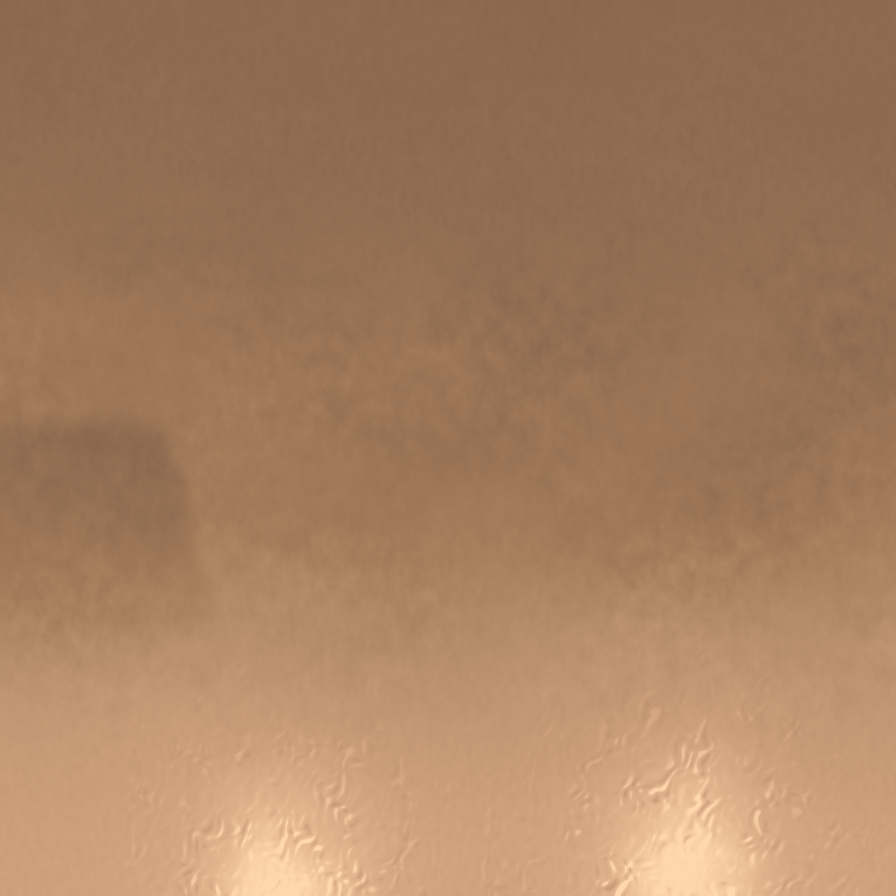
This texture is drawn by a WebGL 1 fragment shader. Its source:

```glsl
precision highp float;
// Warm tan satin surface lit from below: a vertical falloff, soft cloudy stains,
// a faint shadow at the left and two glossy glints broken up by sparse flecks.
// A single tone value is built from gradient noise, then coloured by a ramp.
uniform vec2 u_resolution;

// Colour ramp, dark to bright; each stop sits at its own red value
const vec3 UMBER = vec3(0.57, 0.43, 0.32);
const vec3 TAN   = vec3(0.64, 0.48, 0.35);
const vec3 SAND  = vec3(0.71, 0.55, 0.41);
const vec3 PEACH = vec3(0.80, 0.62, 0.48);
const vec3 CREAM = vec3(0.89, 0.71, 0.56);
const vec3 GLOW  = vec3(0.98, 0.82, 0.66);

// Lighting
const float AMBIENT = 0.550;
const float FLOOR_LIGHT = 0.255;
const float LIGHT_HEIGHT = 0.46;
const vec2 GLINT_LEFT = vec2(0.315, 0.0);
const vec2 GLINT_RIGHT = vec2(0.765, 0.03);
const vec2 GLINT_CORE = vec2(0.068, 0.105);
const vec2 GLINT_HALO = vec2(0.15, 0.16);
const float CORE_GAIN = 0.15;
const float HALO_GAIN = 0.055;

// Surface
const float CLOUD_GAIN = 0.040;
const float MOTTLE_GAIN = 0.026;
const float GRAIN_GAIN = 0.013;
const float FLECK_GAIN = 0.20;
const float SHADOW_GAIN = 0.070;
const float BAND_GAIN = 0.035;
const vec2 FLECK_SCALE = vec2(110.0, 72.0);

vec2 gradientAt(vec2 cell) {
  vec3 p = fract(vec3(cell.xyx) * vec3(0.1031, 0.1030, 0.0973));
  p += dot(p, p.yzx + 33.33);
  float angle = 6.28318 * fract((p.x + p.y) * p.z);
  return vec2(cos(angle), sin(angle));
}

// Gradient noise, roughly -0.7 to 0.7
float noise(vec2 p) {
  vec2 cell = floor(p);
  vec2 f = p - cell;
  vec2 w = f * f * f * (f * (f * 6.0 - 15.0) + 10.0);
  vec2 e = vec2(1.0, 0.0);
  float low = mix(dot(gradientAt(cell), f),
                  dot(gradientAt(cell + e.xy), f - e.xy), w.x);
  float high = mix(dot(gradientAt(cell + e.yx), f - e.yx),
                   dot(gradientAt(cell + e.xx), f - e.xx), w.x);
  return mix(low, high, w.y);
}

float fbm(vec2 p) {
  float sum = 0.0;
  float gain = 1.0;
  for (int i = 0; i < 4; i++) {
    sum += gain * noise(p);
    p = mat2(1.6, 1.2, -1.2, 1.6) * p + 7.3;
    gain *= 0.55;
  }
  return sum;
}

// Soft elliptical spot of height 1
float spot(vec2 p, vec2 center, vec2 radius) {
  vec2 d = (p - center) / radius;
  return exp(-dot(d, d));
}

vec3 ramp(float tone) {
  vec3 c = UMBER * min(tone / UMBER.r, 1.0);
  c = mix(c, TAN, clamp((tone - UMBER.r) / (TAN.r - UMBER.r), 0.0, 1.0));
  c = mix(c, SAND, clamp((tone - TAN.r) / (SAND.r - TAN.r), 0.0, 1.0));
  c = mix(c, PEACH, clamp((tone - SAND.r) / (PEACH.r - SAND.r), 0.0, 1.0));
  c = mix(c, CREAM, clamp((tone - PEACH.r) / (CREAM.r - PEACH.r), 0.0, 1.0));
  return mix(c, GLOW, clamp((tone - CREAM.r) / (GLOW.r - CREAM.r), 0.0, 1.2));
}

void main() {
  vec2 uv = gl_FragCoord.xy / u_resolution;
  vec2 warped = uv + 0.025 * vec2(fbm(uv * 9.0), fbm(uv * 9.0 + 31.0));

  // Light rising from the lower edge
  float rise = uv.y / LIGHT_HEIGHT;
  float tone = AMBIENT + FLOOR_LIGHT * exp(-rise * rise);
  float core = spot(warped, GLINT_LEFT, GLINT_CORE) + spot(warped, GLINT_RIGHT, GLINT_CORE);
  float halo = spot(uv, GLINT_LEFT, GLINT_HALO) + spot(uv, GLINT_RIGHT, GLINT_HALO);
  tone += CORE_GAIN * core + HALO_GAIN * halo;

  // Broad stains: pale at the left, a dark band drifting to the right
  float midHeight = smoothstep(0.05, 0.35, uv.y) * (1.0 - 0.7 * smoothstep(0.6, 0.85, uv.y));
  tone += CLOUD_GAIN * midHeight * fbm(uv * vec2(3.0, 4.5) + 4.0);
  tone += BAND_GAIN * spot(warped, vec2(0.06, 0.64), vec2(0.32, 0.16));
  tone -= BAND_GAIN * spot(warped, vec2(0.70, 0.49), vec2(0.38, 0.12));

  // Shadow with a slanted right side, fading out downwards
  vec2 s = mix(uv, warped, 0.5);
  float side = 0.185 + 0.25 * (0.53 - s.y);
  float shadow = (1.0 - smoothstep(side - 0.018, side + 0.014, s.x))
               * (1.0 - smoothstep(0.51, 0.55, s.y)) * smoothstep(0.18, 0.45, s.y);
  tone -= SHADOW_GAIN * shadow;

  // Patchy mottling and faint upright grain
  float patches = smoothstep(-0.3, 0.4, noise(uv * 6.0 + 17.0));
  tone += MOTTLE_GAIN * midHeight * (0.5 + patches) * fbm(uv * vec2(42.0, 34.0) + 11.0);
  tone += GRAIN_GAIN * (noise(uv * vec2(130.0, 65.0)) + 0.6 * noise(uv * 190.0 + 5.0));

  // Sparse glossy flecks: warped relief slope, kept in scattered clusters near the glints
  vec2 q = vec2(uv.x - 0.25 * uv.y, uv.y) * FLECK_SCALE;
  q += 1.3 * vec2(noise(uv * 37.0), noise(uv * 37.0 + 23.0));
  float slope = noise(q) - noise(q + vec2(0.55, -0.25));
  float flecks = 0.35 * slope + smoothstep(0.12, 0.55, slope) - 0.5 * smoothstep(0.2, 0.6, -slope);
  float clusters = 0.2 + smoothstep(-0.1, 0.4, noise(uv * vec2(30.0, 22.0) + 3.0));
  tone += FLECK_GAIN * flecks * clusters * min(0.55 * halo + 0.15 * core, 0.8);

  gl_FragColor = vec4(clamp(ramp(tone), 0.0, 1.0), 1.0);
}
```
